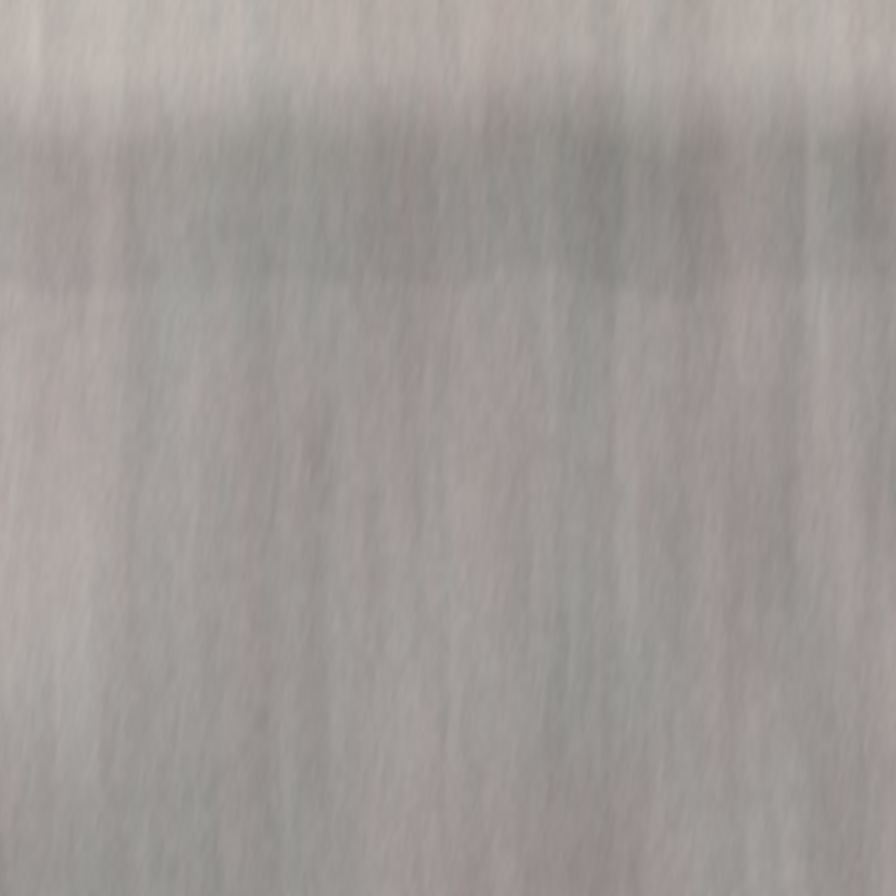
Write a Shadertoy shader that draws this texture.

```glsl
float hash(vec2 cell) {
    vec3 p = fract(cell.xyx * vec3(0.1031, 0.1030, 0.0973));
    p += dot(p, p.yzx + 33.33);
    return fract((p.x + p.y) * p.z);
}

// Smooth lattice noise centred on zero; unequal scales give vertical fibres
float fibre(vec2 p) {
    vec2 cell = floor(p), f = fract(p);
    f = f * f * (3.0 - 2.0 * f);
    float low = mix(hash(cell), hash(cell + vec2(1, 0)), f.x);
    float high = mix(hash(cell + vec2(0, 1)), hash(cell + vec2(1, 1)), f.x);
    return mix(low, high, f.y) - 0.5;
}

// Soft elliptical patch
float patchAt(vec2 uv, vec2 centre, vec2 size) {
    vec2 d = (uv - centre) / size;
    return exp(-dot(d, d));
}

// Broad light and shade across the sheet
float shading(vec2 uv) {
    float edge = uv.y + 0.035 * fibre(vec2(uv.x * 16.0, 3.0)) + 0.008 * sin(uv.x * 9.0);
    float light = 0.085 * smoothstep(0.83, 0.95, edge);
    light -= 0.022 * smoothstep(0.67, 0.70, edge) * (1.0 - smoothstep(0.82, 0.88, edge));
    light += 0.045 * (1.0 - smoothstep(0.0, 0.5, uv.x)) * smoothstep(0.0, 0.35, uv.y);
    light += 0.030 * patchAt(uv, vec2(0.06, 0.35), vec2(0.10, 0.20));
    light += 0.050 * patchAt(uv, vec2(1.01, 0.27), vec2(0.035, 0.10));
    light += 0.018 * patchAt(uv, vec2(0.85, 0.62), vec2(0.20, 0.12));

    // Dark smears
    light -= 0.050 * patchAt(uv, vec2(0.68, 0.82), vec2(0.035, 0.15));
    light -= 0.022 * patchAt(uv, vec2(0.66, 0.40), vec2(0.025, 0.40));
    light -= 0.040 * patchAt(uv, vec2(0.96, 0.80), vec2(0.025, 0.10));
    light -= 0.030 * patchAt(uv, vec2(0.36, 0.51), vec2(0.018, 0.07));
    light -= 0.025 * patchAt(uv, vec2(0.20, 0.27), vec2(0.040, 0.16));
    return light;
}

void mainImage(out vec4 fragColor, in vec2 fragCoord) {
    vec2 uv = fragCoord / iResolution.xy;

    // Streaks from wide bands to thin threads
    float streaks = 0.034 * fibre(uv * vec2(13.0, 2.2))
                  + 0.034 * fibre(uv * vec2(34.0, 2.8) + 17.0)
                  + 0.026 * fibre(uv * vec2(75.0, 5.0) + 41.0);

    // Short fine grain, slightly slanted
    vec2 slanted = vec2(uv.x - 0.12 * uv.y, uv.y);
    float grain = 0.026 * fibre(slanted * vec2(150.0, 36.0) + 73.0)
                + 0.018 * fibre(slanted * vec2(240.0, 90.0) + 91.0);

    float light = shading(uv) + streaks + grain;
    vec3 color = vec3(0.606, 0.586, 0.578) + light * vec3(1.03, 0.98, 0.95);

    // Faint rose and grey-green drift, warmer at the top
    float rose = fibre(uv * vec2(11.0, 4.0) + 5.0) + 0.6 * fibre(uv * vec2(60.0, 9.0) + 29.0);
    color += rose * vec3(0.018, -0.007, -0.003);
    color += smoothstep(0.65, 1.0, uv.y) * vec3(0.008, -0.001, -0.010);
    fragColor = vec4(color, 1.0);
}
```
